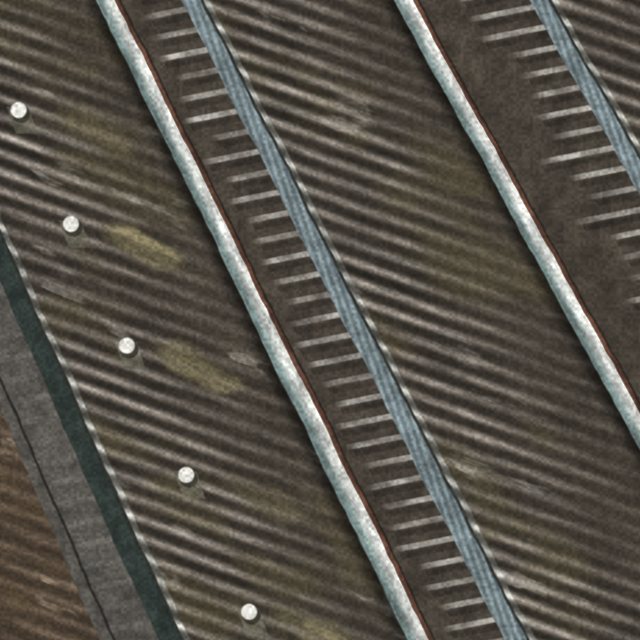
Give the GLSL for this texture, as a WebGL 2 fragment shader.

```glsl
#version 300 es
precision highp float;
// Weathered saw-tooth roofs seen from above: slanted bays, each made of a pale
// gutter, a narrow ribbed floor, a blue-grey ridge and a wide corrugated slope.
// A sheared, slightly fanning axis places the bays; noise adds grime and moss.
uniform vec2 u_resolution;
out vec4 outColor;

float hash(vec2 p) {
  return fract(sin(dot(p, vec2(127.1, 311.7))) * 43758.5453);
}

float noise(vec2 p) {
  vec2 i = floor(p), f = fract(p);
  f = f * f * (3.0 - 2.0 * f);
  return mix(mix(hash(i), hash(i + vec2(1, 0)), f.x),
             mix(hash(i + vec2(0, 1)), hash(i + vec2(1, 1)), f.x), f.y);
}

float fbm(vec2 p) {
  float sum = 0.0, gain = 0.53;
  for (int i = 0; i < 4; i++) {
    sum += gain * noise(p);
    p = p * 2.03 + 17.3;
    gain *= 0.5;
  }
  return sum;
}

// Soft-edged step and strip, in canvas units
float edge(float v) {
  float soft = 0.0012 + 0.7 / u_resolution.y;
  return smoothstep(-soft, soft, v);
}

float strip(float v, float from, float to) {
  return edge(v - from) * edge(to - v);
}

// Corrugation profile of the wide slopes
float corrugation(vec2 p) {
  float row = (p.y + 0.36 * p.x) / 0.029;
  return pow(0.5 + 0.5 * sin(6.2832 * row), 1.6);
}

// Wide slope: ribs fade into grime away from the ridge
vec3 slopeColor(vec2 p, float dist) {
  float v = p.y + 0.36 * p.x;
  float wear = fbm(vec2(p.x * 5.0, v * 8.0) + 4.0);
  float streak = fbm(vec2(p.x * 16.0, v * 85.0));
  float visible = mix(1.0, 0.22, smoothstep(0.06, 0.29, dist)) * (0.25 + 1.25 * wear);
  vec3 color = mix(vec3(0.21, 0.19, 0.165), vec3(0.36, 0.33, 0.29), streak * 0.75);
  color *= 1.0 - 0.28 * visible;
  color += vec3(0.40, 0.385, 0.37) * corrugation(p) * visible * (0.45 + 0.9 * streak);
  float moss = smoothstep(0.52, 0.75, fbm(vec2(p.x * 7.0, v * 13.0) + 31.0));
  color = mix(color, vec3(0.36, 0.33, 0.23), moss * 0.4);
  float chalk = smoothstep(0.70, 0.82, fbm(vec2(p.x * 11.0, v * 26.0) + 8.0));
  return mix(color, vec3(0.74, 0.72, 0.68), chalk * 0.7 * streak);
}

// Narrow floor: separate pale ribs of uneven length, reaching the ridge
vec3 floorColor(vec2 p, float across, float bay) {
  float row = (p.y - 0.2 * p.x) / 0.035;
  float start = 0.3 + 0.15 * bay + 0.22 * (hash(vec2(floor(row), bay)) - 0.5);
  float rib = smoothstep(0.4, 0.95, sin(6.2832 * (row - 0.25)));
  rib *= smoothstep(start - 0.08, start + 0.12, across);
  rib *= 0.4 + 0.9 * noise(p * vec2(40.0, 70.0));
  float shade = smoothstep(0.3, 1.0, sin(6.2832 * (row + 0.1))) * step(start, across);
  vec3 color = vec3(0.28, 0.255, 0.225) * (0.75 + 0.5 * fbm(p * 40.0)) * (1.0 - 0.2 * shade);
  vec3 plain = vec3(0.37, 0.36, 0.34) * (0.7 + 0.5 * fbm(p * 45.0));
  color = mix(color, vec3(0.70, 0.69, 0.66), rib * 0.85);
  return mix(color, plain, bay < -0.5 ? 0.88 : 0.0);
}

void main() {
  vec2 p = gl_FragCoord.xy / u_resolution;
  float down = 1.0 - p.y;
  float axis = (p.x - 0.466 * down) / (1.0 + 0.13 * down);
  axis += 0.004 * (noise(p * 12.0) - 0.5) + 0.002 * (noise(p * 60.0) - 0.5);
  vec3 color = slopeColor(p, 0.22) * vec3(1.12, 1.04, 0.97);

  // Bays from left to right; the leftmost is plainer and darker
  for (int i = -1; i <= 1; i++) {
    float bay = float(i);
    float bright = i < 0 ? 0.0 : 1.0;
    float width = 0.149 + 0.0555 * bay + 0.0215 * bay * bay;
    float g = axis - (0.169 + 0.4545 * bay + 0.0105 * bay * bay);
    float r = g - width;
    color = mix(color, floorColor(p, g / width, bay), edge(g));
    color = mix(color, slopeColor(p, r), edge(r));

    // Gutter: soft shadow, teal side, white crest, rusty lip
    float dirt = fbm(vec2(g * 90.0, p.y * 28.0) + bay * 9.0);
    color *= 1.0 - 0.55 * bright * smoothstep(-0.045, -0.018, g) * edge(-g);
    vec3 metal = mix(vec3(0.46, 0.54, 0.53), vec3(0.90, 0.90, 0.88), smoothstep(-0.015, 0.006, g));
    color = mix(color, metal * (0.65 + 0.6 * dirt), bright * strip(g, -0.018, 0.012));
    color = mix(color, vec3(0.37, 0.25, 0.20) * (0.5 + dirt), bright * strip(g, 0.012, 0.019));
    color = mix(color, vec3(0.13, 0.12, 0.11), 0.8 * strip(g, 0.018, 0.022 - 0.001 * bright));

    // Ridge: hatched band, dark seam and toothed pale trim
    float hatch = 0.5 + 0.5 * sin(6.2832 * (p.y + 2.9 * p.x) / 0.034);
    vec3 band = mix(vec3(0.20, 0.235, 0.22), vec3(0.40, 0.455, 0.47) + 0.14 * hatch, bright);
    color = mix(color, band * (0.75 + 0.45 * fbm(p * 50.0)), strip(r, -0.034, -0.002));
    color = mix(color, vec3(0.17, 0.18, 0.17), 0.85 * strip(r, -0.004, 0.001));
    vec3 trim = mix(vec3(0.36, 0.36, 0.34), vec3(0.82, 0.83, 0.80), corrugation(p));
    color = mix(color, trim * (0.75 + 0.4 * noise(p * 90.0)), 0.85 * strip(r, 0.001, 0.010));
  }

  // Row of white vents on stained plates, each with a yellowed patch beside it
  for (int i = 0; i < 5; i++) {
    float k = float(i);
    float y = 0.172 + 0.172 * k + 0.006 * k * k;
    vec2 q = vec2(p.x - (0.466 * y - 0.05 * (1.0 + 0.13 * y)), down - y);
    vec2 s = q - vec2(0.115, 0.035);
    s.y -= 0.45 * s.x;
    float patchMask = smoothstep(1.0, 0.4, length(s / vec2(0.085, 0.036)) + 0.7 * fbm(p * 30.0) - 0.3);
    float tint = 0.55 * hash(vec2(k, 3.0)) + 0.25;
    float grain = fbm(vec2(p.x * 12.0, (p.y + 0.45 * p.x) * 70.0));
    color = mix(color, vec3(0.60, 0.56, 0.41) * (0.4 + grain), patchMask * tint);
    vec2 plate = abs(vec2(q.x - 0.35 * q.y, q.y - 0.016)) - vec2(0.017, 0.021);
    color = mix(color, vec3(0.43, 0.42, 0.36) * (0.6 + 0.7 * grain), 0.75 * edge(-max(plate.x, plate.y)));
    color = mix(color, vec3(0.17, 0.16, 0.14), 0.7 * edge(0.014 - length(q - vec2(0.004, 0.006))));
    color = mix(color, vec3(0.90, 0.90, 0.87), edge(0.0125 - length(q)));
  }

  // Fine grain over everything
  color *= 0.86 + 0.28 * noise(p * 230.0);
  outColor = vec4(clamp(color, 0.0, 1.0), 1.0);
}
```
